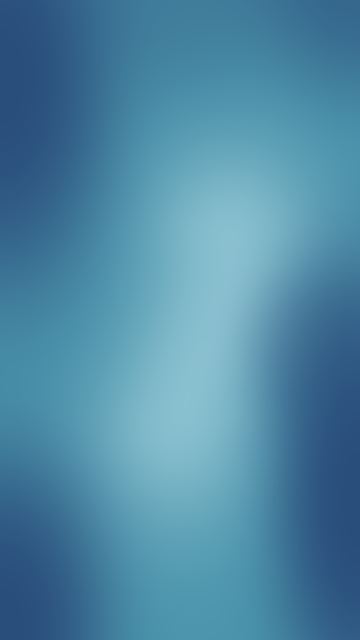
This background is drawn by a Shadertoy shader. Its source:

```glsl
// Soft blue gradient: a pale, leaning ridge of light on teal, with navy shade at the edges.

const vec3 TEAL = vec3(0.290, 0.580, 0.672);
const vec3 PALE = vec3(0.550, 0.760, 0.820);
const vec3 NAVY = vec3(0.165, 0.305, 0.485);

// Elliptical shade with a flat core and a smooth skirt.
float softBlob(vec2 uv, vec2 center, vec2 radius) {
    float r = length((uv - center) / radius);
    return exp(-r * r * r);
}

// Upright glow whose axis leans to the right as it rises.
float ridgeGlow(vec2 uv, float low, float high, float width) {
    float axis = mix(0.49, 0.64, smoothstep(0.28, 0.60, uv.y));
    float side = (uv.x - axis) / width;
    float above = max(uv.y - high, 0.0) / 0.16;
    float below = max(low - uv.y, 0.0) / 0.19;
    return exp(-side * side - above * above - below * below);
}

// Joins two coverages without a seam.
float cover(float a, float b) {
    return 1.0 - (1.0 - a) * (1.0 - b);
}

void mainImage(out vec4 fragColor, in vec2 fragCoord) {
    vec2 uv = fragCoord / iResolution.xy;

    // Light
    float glow = 0.96 * ridgeGlow(uv, 0.36, 0.62, 0.25);
    vec3 color = mix(TEAL, PALE, glow);

    // Shade: left corners, right flank, then the top edge
    float shade = softBlob(uv, vec2(0.0, 0.88), vec2(0.316, 0.34));
    shade = cover(shade, softBlob(uv, vec2(0.0, 0.02), vec2(0.30, 0.275)));
    shade = cover(shade, softBlob(uv, vec2(1.0, 0.22), vec2(0.24, 0.35)));
    shade = cover(shade, 0.32 * softBlob(uv, vec2(0.88, 0.46), vec2(0.20, 0.13)));
    shade = cover(shade, 0.65 * softBlob(uv, vec2(1.0, 1.05), vec2(0.30, 0.20)));
    shade = cover(shade, 0.32 * softBlob(uv, vec2(0.5, 1.05), vec2(0.30, 0.20)));

    fragColor = vec4(mix(color, NAVY, shade), 1.0);
}
```
